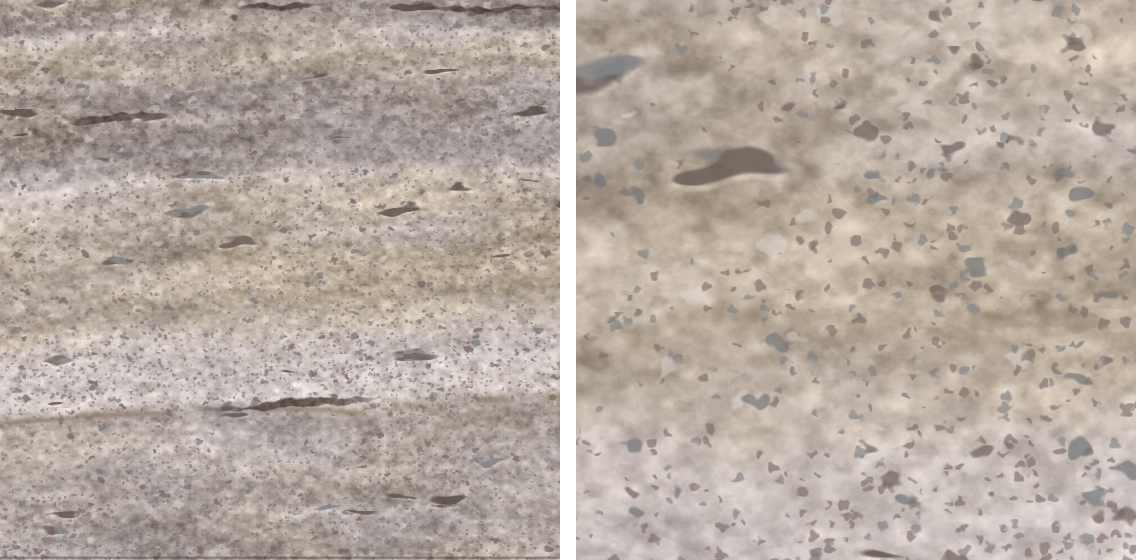
Left, the full canvas; right, a detail of the centre.
Write a Shadertoy shader that draws this texture.

```glsl
#define BASE_TONE 0.685
#define STREAK_GAIN 0.30
#define MOTTLE_GAIN 0.20
#define GRAIN_GAIN 0.27
#define LAYER_TILT 0.065
#define LAYER_WARP 0.06
#define MAUVE_TINT vec3(0.030, -0.010, -0.022)
#define TAN_TINT vec3(0.058, 0.000, -0.068)
#define PIT_DARK vec3(0.33, 0.28, 0.26)
#define SPECK_MAUVE vec3(0.49, 0.43, 0.42)
#define SPECK_BLUE vec3(0.50, 0.51, 0.52)
#define CHALK vec3(0.86, 0.84, 0.82)

float hash(vec2 p) {
    vec3 q = fract(p.xyx * 0.1031);
    q += dot(q, q.yzx + 33.33);
    return fract((q.x + q.y) * q.z);
}

float noise(vec2 p) {
    vec2 i = floor(p), f = fract(p);
    f = f * f * (3.0 - 2.0 * f);
    return mix(mix(hash(i), hash(i + vec2(1, 0)), f.x),
               mix(hash(i + vec2(0, 1)), hash(i + vec2(1, 1)), f.x), f.y);
}

float fbm(vec2 p) {
    float sum = 0.0, gain = 0.533;
    for (int k = 0; k < 4; k++) {
        sum += gain * noise(p);
        p = mat2(2.0, 0.12, -0.12, 2.0) * p + 17.3;
        gain *= 0.5;
    }
    return sum;
}

// Soft bell around a layer centre
float layer(float s, float centre, float width) {
    float d = (s - centre) / width;
    return exp(-d * d);
}

// Scattered ragged grains: x is coverage, y a random value per grain
vec2 grains(vec2 p, vec2 cells, float density, float seed) {
    vec2 q = p * cells;
    q += 0.55 * (vec2(noise(q * 2.3 + seed), noise(q * 2.3 + seed + 41.0)) - 0.5);
    vec2 id = floor(q);
    float edge = 0.07 + 0.7 * min(cells.x, cells.y) / iResolution.y;
    vec2 best = vec2(0);
    for (int y = -1; y <= 1; y++)
    for (int x = -1; x <= 1; x++) {
        vec2 c = id + vec2(x, y);
        float pick = hash(c + seed);
        vec2 centre = c + 0.2 + 0.6 * vec2(hash(c + seed + 7.1), hash(c + seed + 13.7));
        float radius = 0.16 + 0.27 * hash(c + seed + 23.9);
        float cover = 1.0 - smoothstep(radius - edge, radius + edge, length(q - centre));
        cover *= step(pick, density);
        if (cover > best.x) best = vec2(cover, hash(c + seed + 31.3));
    }
    return best;
}

// Tapered, wavering crack from x = span.x to span.y
float fissure(vec2 p, vec2 span, float height, float slope, float thick) {
    float t = (p.x - span.x) / (span.y - span.x);
    float taper = sqrt(max(4.0 * t * (1.0 - t), 0.0));
    float mid = height + slope * t + 0.016 * (fbm(vec2(p.x * 24.0, height * 90.0)) - 0.5);
    float halfWidth = thick * taper * (0.25 + 1.3 * noise(p * vec2(55.0, 30.0)));
    float edge = 0.0012 + 0.5 / iResolution.y;
    return taper * (1.0 - smoothstep(halfWidth - edge, halfWidth + edge, abs(p.y - mid)));
}

void mainImage(out vec4 fragColor, in vec2 fragCoord) {
    vec2 p = fragCoord / iResolution.xy;

    // Tilted, gently folded bedding coordinate
    float tilt = LAYER_TILT * smoothstep(0.1, 0.4, p.y) * (1.0 - 0.7 * smoothstep(0.75, 0.95, p.y));
    float s = p.y - tilt * (p.x - 0.5) + LAYER_WARP * (fbm(p * vec2(3.0, 6.0)) - 0.5);
    vec2 bed = vec2(p.x, s);
    float streak = fbm(bed * vec2(3.0, 24.0) + 5.0) - 0.5;
    float mottle = fbm(p * vec2(32.0, 52.0)) - 0.5;
    float grain = fbm(p * vec2(95.0, 115.0) + 9.0) - 0.5;

    // Masks of the main beds
    float chalk = smoothstep(0.275, 0.30, s) * (1.0 - smoothstep(0.37, 0.45, s + 0.12 * mottle));
    chalk *= smoothstep(0.25, 0.55, fbm(bed * vec2(4.0, 13.0) + 3.0) + 0.1);
    float taupe = layer(s, 0.79, 0.07) + 0.8 * layer(s, 0.985, 0.035) + 0.6 * layer(s, 0.05, 0.06);
    float vein = layer(s, 0.685, 0.017) + layer(s, 0.945, 0.014) + 0.5 * layer(s, 0.58, 0.015);
    vein *= smoothstep(0.3, 0.6, noise(bed * vec2(4.0, 9.0) + 2.0));
    float warm = 0.75 * layer(s, 0.50, 0.09) + 0.7 * layer(s, 0.89, 0.045) + 0.4 * layer(s, 0.64, 0.05);
    warm = clamp(warm + 1.5 * (fbm(bed * vec2(4.0, 14.0) + 30.0) - 0.42), 0.0, 1.0);

    // Stone body
    float tone = BASE_TONE + STREAK_GAIN * streak * (1.0 - 0.6 * chalk);
    tone += MOTTLE_GAIN * mottle + GRAIN_GAIN * grain;
    tone += 0.11 * chalk + 0.09 * vein - 0.085 * taupe + 0.02 * layer(s, 0.2, 0.08);
    float blot = smoothstep(0.54, 0.66, fbm(p * vec2(58.0, 80.0) + 60.0));
    tone -= blot * (0.05 + 0.05 * taupe) * (1.0 - 0.5 * vein);
    vec3 col = vec3(tone) + mix(MAUVE_TINT, TAN_TINT, warm * (1.0 - 0.8 * chalk));

    // Chalky flecks, then mineral specks in two sizes
    vec2 fleck = grains(p, vec2(48.0, 66.0), 0.06, 90.0);
    col = mix(col, CHALK, 0.5 * fleck.x);
    float cluster = smoothstep(0.32, 0.65, fbm(p * vec2(7.0, 13.0) + 70.0));
    vec2 fine = grains(p, vec2(125.0, 140.0), 0.10 + 0.20 * cluster + 0.12 * chalk, 11.0);
    col = mix(col, mix(SPECK_MAUVE, SPECK_BLUE, step(0.65, fine.y)), 0.65 * fine.x);
    vec2 coarse = grains(p, vec2(58.0, 74.0), 0.03 + 0.10 * cluster + 0.06 * chalk, 37.0);
    col = mix(col, mix(SPECK_MAUVE, SPECK_BLUE, step(0.5, coarse.y)) - 0.05, 0.7 * coarse.x);

    // Flattened pits with pale lower lips and some grey filling
    float pitShare = 0.05 + 0.10 * clamp(taupe, 0.0, 1.0) * (1.0 - chalk);
    vec2 pit = grains(bed, vec2(13.0, 44.0), pitShare, 53.0);
    float lip = grains(bed + vec2(0.0, 0.004), vec2(13.0, 44.0), pitShare, 53.0).x;
    float filling = step(0.5, pit.y) * smoothstep(0.4, 0.6, noise(p * vec2(70.0, 110.0)));
    col += 0.07 * lip * (1.0 - pit.x);
    col = mix(col, mix(PIT_DARK + 0.10 * pit.y, SPECK_BLUE, filling), 0.8 * pit.x);

    // Brown seam under the chalk, open cracks and the lower edge
    float seam = layer(s, 0.274, 0.006) * smoothstep(0.35, 0.65, noise(p * vec2(16.0, 30.0)));
    col = mix(col, vec3(0.55, 0.48, 0.41), 0.6 * seam);
    float crack = fissure(p, vec2(0.37, 0.68), 0.265, 0.027, 0.008);
    crack = max(crack, fissure(p, vec2(0.42, 0.58), 0.988, 0.003, 0.006));
    crack = max(crack, fissure(p, vec2(0.74, 1.03), 0.983, 0.004, 0.005));
    crack = max(crack, fissure(p, vec2(0.12, 0.27), 0.782, 0.012, 0.007));
    col = mix(col, PIT_DARK + 0.25 * grain, 0.88 * crack);
    col *= 1.0 - 0.3 * layer(p.y, 0.004, 0.002);

    fragColor = vec4(clamp(col, 0.0, 1.0), 1.0);
}
```
